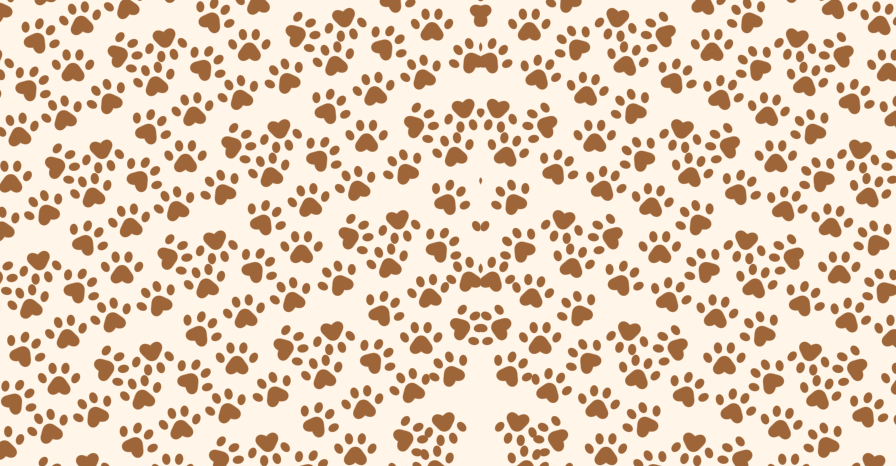
Write a WebGL 2 fragment shader that draws this pattern.

```glsl
#version 300 es
precision highp float;
// Brown paw prints scattered on cream, mirrored about a vertical seam.
// Prints sit on a skewed, slightly bowed lattice; each cell picks a heading,
// and every print is a distance field of one pad and four toes.

uniform vec2 u_resolution;
out vec4 fragColor;

const float SEAM = 412.0;

mat2 rotation(float a) {
    float c = cos(a), s = sin(a);
    return mat2(c, -s, s, c);
}

float smoothUnion(float a, float b, float k) {
    float h = max(k - abs(a - b), 0.0) / k;
    return min(a, b) - h * h * k * 0.25;
}

float ellipse(vec2 p, vec2 radii) {
    float k = length(p / radii);
    return k * (k - 1.0) / max(length(p / (radii * radii)), 0.001);
}

// Toes point along +y; the left and right halves are symmetric.
float paw(vec2 p) {
    p.x = abs(p.x);
    float crown = length(p - vec2(0.0, 1.8)) - 6.2;
    float lobe = length(p - vec2(5.2, -3.2)) - 4.6;
    float pad = smoothUnion(crown, lobe, 5.0);
    float innerToe = ellipse(rotation(-0.15) * (p - vec2(5.5, 14.8)), vec2(3.5, 4.8));
    float outerToe = ellipse(rotation(-0.55) * (p - vec2(14.3, 6.4)), vec2(3.4, 4.7));
    return min(pad, min(innerToe, outerToe));
}

// The heading repeats every nine cells along a diagonal of the lattice.
float heading(vec2 cell) {
    float degrees[9] = float[9](90.0, 20.0, -80.0, 60.0, 100.0, 110.0, 120.0, 105.0, 50.0);
    int key = int(mod(cell.x - 4.0 * cell.y + 0.5, 9.0));
    return radians(degrees[key]);
}

// Columns spread apart toward both sides; those past the seam step back
// so that only their tips are mirrored.
float columnShift(float column, float x) {
    if (column > 6.5) return 13.0 * step(408.0, x);
    return 0.17 * column * column + 0.25 * column - 2.0;
}

void main() {
    vec2 p = gl_FragCoord.xy / u_resolution * vec2(768.0, 400.0);
    p.x = SEAM - abs(p.x - SEAM);

    // Nearest lattice cell and its neighbours
    mat2 lattice = mat2(39.7, 14.5, -7.3, -40.5);
    vec2 origin = vec2(161.0, 260.0);
    vec2 nearest = round(inverse(lattice) * (p - origin));
    float d = 100.0;
    for (int y = -1; y <= 1; y++) {
        for (int x = -1; x <= 1; x++) {
            vec2 cell = nearest + vec2(x, y);
            vec2 center = origin + lattice * cell;
            center.x += columnShift(cell.x, center.x);
            float turn = heading(cell) - radians(90.0);
            d = min(d, paw(rotation(turn) * (p - center)));
        }
    }

    // Soft edge about one and a half pixels wide
    float soft = 0.8 * 400.0 / u_resolution.y;
    float ink = 1.0 - smoothstep(-soft, soft, d);
    fragColor = vec4(mix(vec3(1.0, 0.96, 0.91), vec3(0.62, 0.40, 0.22), ink), 1.0);
}
```
